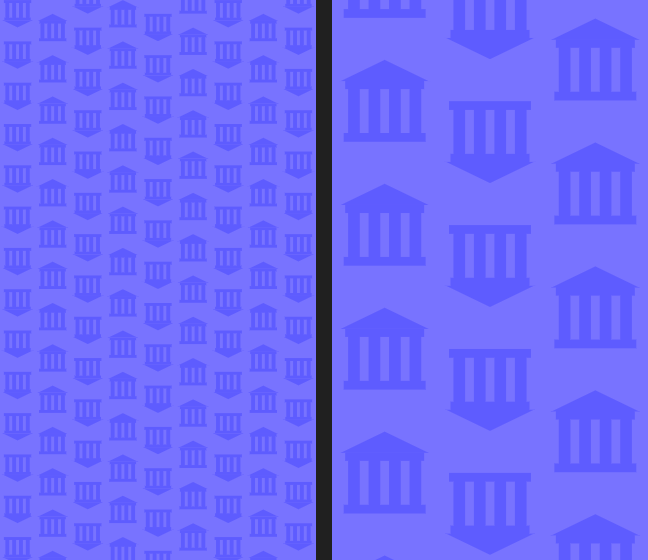
Left: the whole. Right: its middle third, enlarged.
A WebGL 1 fragment shader for this pattern:

```glsl
precision highp float;

uniform vec2 u_resolution;

float box(vec2 p, vec2 halfSize) {
  vec2 d = abs(p) - halfSize;
  return max(d.x, d.y);
}

// Columned building, 56 units tall, centred on the origin with its roof up.
float building(vec2 p) {
  float roof = max(dot(vec2(abs(p.x), p.y - 28.0), vec2(0.435, 0.9)), 13.5 - p.y);
  float beam = box(p - vec2(0.0, 11.0), vec2(27.0, 3.0));
  float base = box(p + vec2(0.0, 25.0), vec2(28.0, 3.0));

  // Folding x twice gives four pillars, 14 units apart.
  float pillarX = abs(abs(p.x) - 14.0) - 7.0;
  float pillars = box(vec2(pillarX, p.y + 7.0), vec2(4.0, 17.0));

  return min(min(roof, beam), min(base, pillars));
}

void main() {
  // Nine lanes across, each 72 units wide, measured from the top left.
  float unitsPerPixel = 9.0 * 72.0 / u_resolution.x;
  vec2 p = vec2(gl_FragCoord.x, u_resolution.y - gl_FragCoord.y) * unitsPerPixel;
  float lane = floor(p.x / 72.0);

  // Each lane drops by a third of the spacing, repeating every three lanes.
  float spacing = 84.7;
  float drop = mod(lane, 3.0) * spacing / 3.0 + 28.2;
  vec2 cell = vec2(
    p.x - (lane + 0.5) * 72.0,
    spacing * 0.5 - mod(p.y - drop + spacing * 0.5, spacing)
  );

  // Even lanes hang upside down.
  cell.y *= mod(lane, 2.0) < 0.5 ? -1.0 : 1.0;

  float ink = clamp(0.5 - building(cell) / unitsPerPixel, 0.0, 1.0);
  vec3 periwinkle = vec3(0.47, 0.45, 1.0);
  vec3 indigo = vec3(0.37, 0.36, 1.0);
  gl_FragColor = vec4(mix(periwinkle, indigo, ink), 1.0);
}
```
